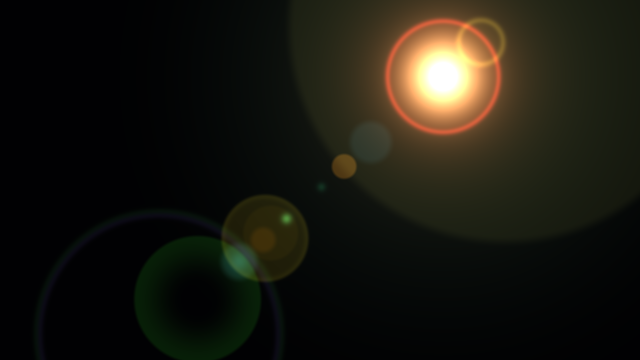
Reproduce this background procedurally as a WebGL 1 fragment shader.

```glsl
precision highp float;
// A warm sun with a red halo ring in a dark green haze, trailed by lens ghosts.
// Every ghost sits on one slanted axis through the sun; soft discs, rings and
// Gaussian spots are added together. Lengths are in canvas heights.

uniform vec2 u_resolution;

#define SUN_POS vec2(1.231, 0.787)
#define AXIS_DIR vec2(-1.0, -0.907)
#define HAZE_REACH 0.95
#define HAZE_COLOR vec3(0.055, 0.095, 0.065)
#define VEIL_COLOR vec3(0.060, 0.060, 0.025)
#define GLOW_COLOR vec3(1.30, 0.55, 0.30)
#define HEART_COLOR vec3(0.90, 0.90, 0.60)
#define HALO_COLOR vec3(0.35, 0.05, 0.04)
#define HALO_RADIUS 0.155

// Bell curve of the given width.
float bell(float x, float width) {
  float k = x / width;
  return exp(-k * k);
}

// Filled circle with a feathered edge.
float disc(float dist, float radius, float feather) {
  return 1.0 - smoothstep(radius - feather, radius + feather, dist);
}

// Distance to a ghost centre, placed by its horizontal offset from the sun.
float ghostDist(vec2 p, float offset) {
  return length(p - SUN_POS - AXIS_DIR * offset);
}

// Broad green haze and the large faint veil around the sun.
vec3 haze(vec2 p) {
  float fade = 1.0 - smoothstep(0.0, HAZE_REACH, length(p - SUN_POS));
  float veil = disc(length(p - vec2(1.405, 0.930)), 0.602, 0.018);
  return vec3(0.004, 0.005, 0.010) + HAZE_COLOR * fade + VEIL_COLOR * veil;
}

// Orange glow, bright heart, and the thin red halo.
vec3 sun(vec2 p) {
  float d = length(p - SUN_POS);
  vec3 light = GLOW_COLOR * exp(-d / 0.10);
  light += HEART_COLOR * bell(d, 0.09);
  light += vec3(0.5) * bell(d, 0.04);
  light += vec3(0.08, 0.02, 0.01) * disc(d, HALO_RADIUS, 0.006);
  return light + HALO_COLOR * bell(d - HALO_RADIUS, 0.008);
}

// Small ghosts between the sun and the middle of the axis.
vec3 nearGhosts(vec2 p) {
  float yellowRing = ghostDist(p, -0.105);
  vec3 light = vec3(0.17, 0.14, 0.03) * bell(yellowRing - 0.062, 0.009);
  light += vec3(0.025, 0.025, 0.005) * disc(yellowRing, 0.062, 0.006);
  light += vec3(0.025, 0.060, 0.075) * disc(ghostDist(p, 0.201), 0.057, 0.012);
  light += vec3(0.24, 0.14, 0.02) * disc(ghostDist(p, 0.275), 0.034, 0.005);
  light += vec3(0.03, 0.13, 0.08) * bell(ghostDist(p, 0.338), 0.012);
  return light;
}

// Olive lens with nested discs, a green spark and a teal spot.
vec3 oliveGhost(vec2 p) {
  float d = ghostDist(p, 0.495);
  vec3 light = vec3(0.105, 0.090, 0.012) * disc(d, 0.121, 0.006);
  light += vec3(0.03, 0.03, 0.005) * bell(d - 0.115, 0.008);
  light += vec3(0.035, 0.025, 0.0) * disc(ghostDist(p, 0.479), 0.076, 0.006);
  light += vec3(0.09, 0.045, 0.0) * disc(ghostDist(p, 0.500), 0.034, 0.010);
  float spark = ghostDist(p, 0.435);
  light += vec3(0.16, 0.42, 0.20) * bell(spark, 0.014);
  float spot = ghostDist(p, 0.567);
  light += vec3(0.04, 0.09, 0.09) * disc(spot, 0.050, 0.012);
  return light + vec3(0.03, 0.13, 0.16) * bell(spot, 0.028);
}

// Hollow green disc and the wide two-tone ring at the far end.
vec3 farGhosts(vec2 p) {
  float d = ghostDist(p, 0.682);
  float hollow = smoothstep(0.04, 0.178, d) * disc(d, 0.176, 0.006);
  vec3 light = vec3(0.025, 0.115, 0.018) * hollow;
  float edge = ghostDist(p, 0.789) - 0.337;
  light += vec3(0.015, 0.050, 0.020) * bell(edge - 0.005, 0.009);
  return light + vec3(0.035, 0.025, 0.065) * bell(edge + 0.007, 0.009);
}

void main() {
  vec2 p = gl_FragCoord.xy / u_resolution.y;
  vec3 color = haze(p) + sun(p) + nearGhosts(p) + oliveGhost(p) + farGhosts(p);
  gl_FragColor = vec4(min(color, 1.0), 1.0);
}
```
